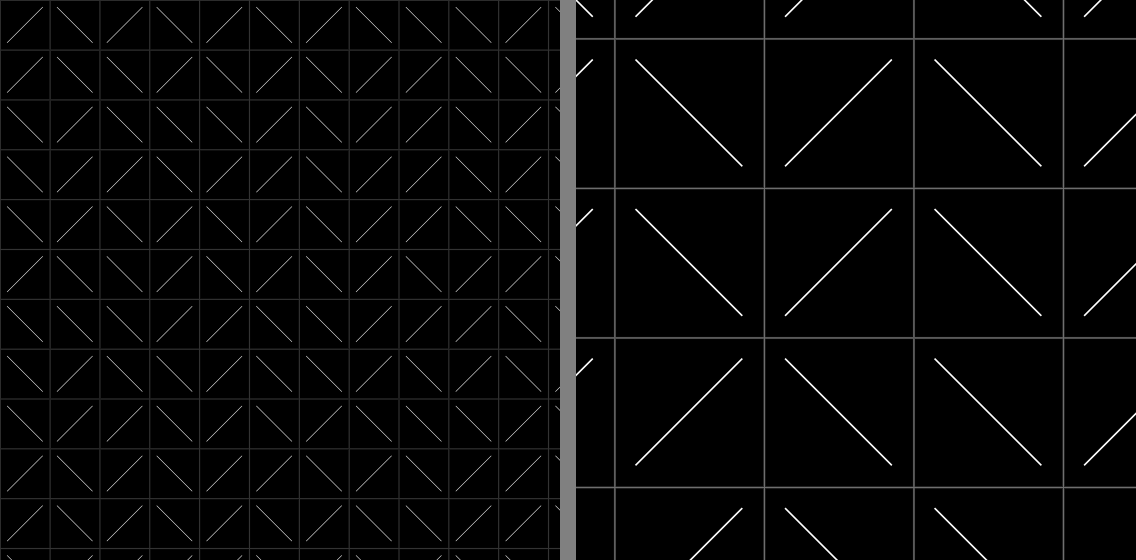
Left: the whole. Right: its middle third, enlarged.
Write a Shadertoy shader that draws this pattern.

```glsl
const float CELLS = 11.235;        // cells across the canvas height
const float GRID_WIDTH = 0.01;     // all lengths below are in cells
const float STROKE_WIDTH = 0.011;
const float STROKE_HALF_LENGTH = 0.505;
const float FLIP_CHANCE = 0.2;
const vec3 BACKGROUND = vec3(0.0);
const vec3 GRID_COLOR = vec3(0.46);
const vec3 STROKE_COLOR = vec3(1.0);

uint mixBits(uint n) {
    n = (n ^ (n >> 16)) * 0x7feb352du;
    n = (n ^ (n >> 15)) * 0x846ca68bu;
    return n ^ (n >> 16);
}

float hash(vec2 cell, uint seed) {
    uvec2 q = uvec2(ivec2(cell) + 64);
    return float(mixBits(q.x + mixBits(q.y + mixBits(seed))) >> 8) / 16777216.0;
}

// Integral of a tent filter of half width h, from 0 to 1
float tentRamp(float x, float h) {
    float t = clamp(x / h, -1.0, 1.0);
    return 0.5 + t - 0.5 * t * abs(t);
}

float band(float d, float halfWidth, float softness) {
    return tentRamp(d + halfWidth, softness) - tentRamp(d - halfWidth, softness);
}

float gridCoverage(vec2 p, float width, float pixel) {
    vec2 d = p - round(p);
    return max(band(d.x, 0.5 * width, pixel), band(d.y, 0.5 * width, pixel));
}

// Neighbours in a pair mostly lean opposite ways, in random order
float leanSign(vec2 cell, float flipChance) {
    float pairOrder = hash(vec2(floor(0.5 * cell.x), cell.y), 1u) < 0.5 ? -1.0 : 1.0;
    float side = mod(cell.x, 2.0) < 0.5 ? -1.0 : 1.0;
    float flip = hash(cell, 2u) < 0.5 * flipChance ? -1.0 : 1.0;
    return pairOrder * side * flip;
}

// Centred diagonal stroke
float strokeCoverage(vec2 p, float halfLength, float width, float pixel) {
    vec2 q = fract(p) - 0.5;
    q.y *= leanSign(floor(p), FLIP_CHANCE);
    float along = (q.x + q.y) * sqrt(0.5);
    float across = (q.x - q.y) * sqrt(0.5);
    float softness = pixel * sqrt(0.5);
    return band(across, 0.5 * width, softness) * band(along, halfLength, softness);
}

void mainImage(out vec4 fragColor, in vec2 fragCoord) {
    // Cells are counted from the top left corner
    float pixel = CELLS / iResolution.y;
    vec2 p = vec2(fragCoord.x, iResolution.y - fragCoord.y) * pixel;

    float grid = gridCoverage(p - 0.5 * GRID_WIDTH, GRID_WIDTH, pixel);
    float stroke = strokeCoverage(p, STROKE_HALF_LENGTH, STROKE_WIDTH, pixel);
    vec3 color = mix(BACKGROUND, GRID_COLOR, grid);
    color = mix(color, STROKE_COLOR, stroke);
    fragColor = vec4(color, 1.0);
}
```
